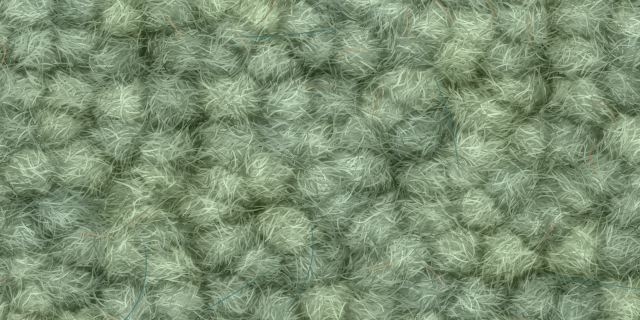
This texture is drawn by a Shadertoy shader. Its source:

```glsl
// A woolly pile of sage green tufts: cellular noise forms soft domes with
// dark gaps, and layers of thin bent fibres, combed along a field of layered
// sines, are laid over them from deep and dark to high and pale.

const vec3 SHADOW = vec3(0.15, 0.21, 0.10);
const vec3 PALE = vec3(0.75, 0.84, 0.72);
const vec3 STRAW = vec3(0.62, 0.54, 0.40);
const vec3 TEAL = vec3(0.22, 0.43, 0.42);
const int FINE_LAYERS = 14;
const int LONG_LAYERS = 4;

vec3 hash3(vec2 p, float seed) {
    vec3 q = fract(vec3(p.xyx + seed * 7.31) * vec3(0.1031, 0.1030, 0.0973));
    q += dot(q, q.yxz + 33.33);
    return fract((q.xxy + q.yzz) * q.zyx);
}

float sineField(vec2 p) {
    float a = sin(p.x + 0.6 * p.y + 1.3 * sin(0.7 * p.y));
    float b = sin(1.7 * p.y - 0.9 * p.x + 1.1 * sin(1.3 * p.x + 2.0));
    float c = sin(2.3 * p.x + 1.9 * p.y + 4.0);
    return (a + b + 0.6 * c) / 2.6;
}

// x: nearest distance, y: gap to the second, z: blended random, w: blended height
vec4 tufts(vec2 p) {
    vec2 cell = floor(p);
    float nearest = 8.0, second = 8.0, total = 0.0;
    vec2 blend = vec2(0.0);
    for (int j = -1; j <= 1; j++) {
        for (int i = -1; i <= 1; i++) {
            vec2 id = cell + vec2(i, j);
            vec3 r = hash3(id, 3.0);
            vec2 offset = p - id - 0.1 - 0.8 * r.xy;
            float d = length(offset);
            second = min(second, max(nearest, d));
            nearest = min(nearest, d);
            float weight = exp(-9.0 * d * d);
            blend += weight * vec2(r.z, offset.y);
            total += weight;
        }
    }
    return vec4(nearest, second - nearest, blend / max(total, 1e-5));
}

// One layer of bent fibres; x: coverage, y: random shade of the top fibre
vec2 fibres(vec2 p, float size, float width, float density, float seed, float pixel) {
    vec2 cell = floor(p / size);
    vec2 top = vec2(0.0, 0.5);
    for (int j = -1; j <= 1; j++) {
        for (int i = -1; i <= 1; i++) {
            vec2 id = cell + vec2(i, j);
            vec3 r = hash3(id, seed);
            vec3 s = hash3(id, seed + 41.0);
            vec2 centre = (id + r.xy) * size;
            float angle = 0.25 + 1.5 * sineField(centre * 15.0) + 1.7 * (r.z - 0.5);
            vec2 along = vec2(cos(angle), sin(angle));
            vec2 q = p - centre;
            q = vec2(dot(q, along), dot(q, vec2(-along.y, along.x))) / size;
            float bend = s.x - 0.5;
            float slope = 2.0 * bend * q.x;
            float d = abs(q.y - bend * q.x * q.x) * size / sqrt(1.0 + slope * slope);
            float cover = clamp((width - d) / pixel + 0.5, 0.0, 1.0);
            cover *= 1.0 - smoothstep(0.5, 0.9, abs(q.x));
            cover *= step(s.z, density) * min(1.0, 2.0 * width / pixel);
            if (cover > top.x) top = vec2(cover, s.y);
        }
    }
    return top;
}

// Brightness of the domes before any fibre is drawn
float tuftTone(vec2 p, vec4 tuft) {
    float gap = 1.0 - smoothstep(0.0, 0.35, tuft.y);
    float deep = 0.6 + 0.4 * sineField(p * 8.0 + 5.0);
    float tone = 0.62 + 0.50 * (0.45 - tuft.x) + 0.20 * (tuft.z - 0.5);
    tone += 0.14 * tuft.w + 0.05 * sineField(p * 5.0);
    return tone - 0.24 * gap * deep + 0.07 * smoothstep(0.8, 1.0, p.y);
}

void mainImage(out vec4 fragColor, in vec2 fragCoord) {
    vec2 p = fragCoord / iResolution.y;
    float pixel = 1.0 / iResolution.y;

    // Ragged tuft outlines
    vec2 ragged = p + 0.014 * vec2(sineField(p * 45.0), sineField(p.yx * 45.0 + 3.0));
    ragged += 0.006 * vec2(sineField(p * 150.0), sineField(p.yx * 150.0 + 7.0));
    vec4 tuft = tufts(ragged / vec2(0.155, 0.125));
    float base = tuftTone(p, tuft);
    float tone = base - 0.18;

    // Short dense fibres, rising from the shade into the light
    for (int i = 0; i < FINE_LAYERS; i++) {
        float level = float(i) / float(FINE_LAYERS - 1);
        vec2 f = fibres(p, 0.042, 0.0022, 1.0, float(i) + 1.0, pixel);
        float shade = base + 0.50 * (f.y - 0.5) + mix(-0.12, 0.06, level);
        tone = mix(tone, shade, 0.9 * f.x);
    }

    // Long loose fibres that cross the gaps
    for (int i = 0; i < LONG_LAYERS; i++) {
        vec2 f = fibres(p, 0.095, 0.0019, 0.6, float(i) + 61.0, pixel);
        tone = mix(tone, mix(base, 0.62, 0.4) + 0.36 * (f.y - 0.4), 0.75 * f.x);
    }

    // Sage ramp with a slight shift between warm and cool tufts
    vec3 color = mix(SHADOW, PALE, clamp(tone, 0.0, 1.1));
    float warmth = 0.6 * sineField(p * 6.0 + 9.0) + tuft.z - 0.5;
    color += warmth * vec3(0.010, 0.006, -0.022);

    // Rare straw and teal threads
    vec2 straw = fibres(p, 0.07, 0.0025, 0.06, 83.0, pixel);
    vec2 teal = fibres(p, 0.20, 0.0020, 0.10, 97.0, pixel);
    color = mix(color, STRAW * (0.75 + 0.5 * straw.y), 0.6 * straw.x);
    color = mix(color, TEAL, 0.6 * teal.x);
    fragColor = vec4(clamp(color, 0.0, 1.0), 1.0);
}
```
